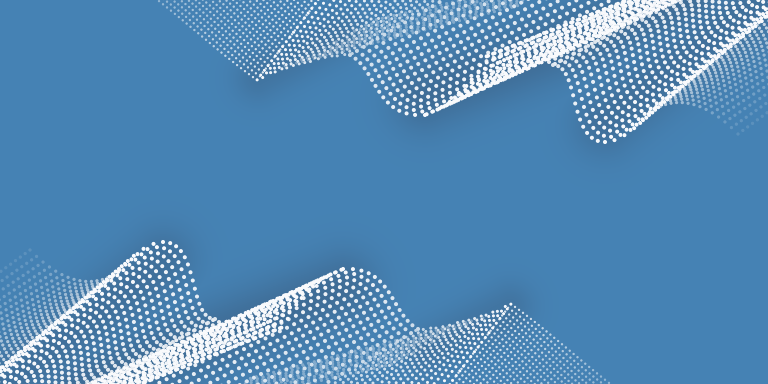
Reproduce this background procedurally as a WebGL 2 fragment shader.

```glsl
#version 300 es
precision highp float;

uniform vec2 u_resolution;
out vec4 fragColor;

const float GRID = 384.0; // design units per canvas height
const vec3 BASE = vec3(0.272, 0.510, 0.705);
const vec3 SHADE = vec3(0.235, 0.390, 0.540);
const vec3 DOT = vec3(0.975, 0.980, 0.990);

float hash(float n) {
    return fract(sin(n * 12.9898) * 43758.5453);
}

vec2 bezier(vec2 a, vec2 b, vec2 c, vec2 d, float t) {
    float s = 1.0 - t;
    return s * s * s * a + 3.0 * s * t * (s * b + t * c) + t * t * t * d;
}

// Coverage of the nearest dot on a dotted segment
float dottedRow(vec2 p, vec2 start, vec2 end, float pitch, float radius, float soft, float shift) {
    float len = length(end - start);
    vec2 dir = (end - start) / len;
    float along = dot(p - start, dir) / pitch - shift;
    float k = clamp(floor(along + 0.5), 0.0, floor(len / pitch));
    float dist = length(p - start - dir * (k + shift) * pitch);
    return 1.0 - smoothstep(radius - soft, radius + soft, dist);
}

// Sheet of dotted rows from a curved edge to a straight far edge.
// style: pitch, radius, jitter; fade: opacity of the first and last row
float sheet(vec2 p, vec2 a, vec2 b, vec2 c, vec2 d, vec2 far0, vec2 far1,
            int rows, vec3 style, vec2 fade, float soft) {
    float cover = 0.0;
    for (int i = 0; i <= rows; i++) {
        float t = float(i) / float(rows);
        vec2 start = bezier(a, b, c, d, t);
        vec2 end = mix(far0, far1, t);
        float shift = style.z * hash(float(i) + a.x);
        float spot = dottedRow(p, start, end, style.x, style.y, soft, shift);
        cover = max(cover, spot * mix(fade.x, fade.y, t));
    }
    return cover;
}

// Soft shadow around a segment
float shadow(vec2 p, vec2 a, vec2 b, float width) {
    vec2 ab = b - a;
    float h = clamp(dot(p - a, ab) / dot(ab, ab), 0.0, 1.0);
    float d = length(p - a - ab * h) / width;
    return exp(-d * d);
}

float waveDots(vec2 p, float soft) {
    vec3 fine = vec3(4.8, 1.15, 0.0);
    vec3 open = vec3(8.0, 2.0, 0.0);
    vec3 loose = vec3(7.0, 2.0, 1.0);
    vec2 valley = vec2(257, 80);
    vec2 brim = vec2(350, 55);
    vec2 trough = vec2(425, 115);
    vec2 crease = vec2(485, 57);
    vec2 shoulder = vec2(553, 65);
    vec2 bottom = vec2(605, 142);
    vec2 tail = vec2(650, 112);

    // Fine triangular pleat and its folded neighbour
    float c = sheet(p, vec2(155, -2), vec2(190, 25), vec2(222, 55), valley,
                    vec2(165, -5), vec2(322, -5), 26, fine, vec2(0.4, 0.85), soft);
    c = max(c, sheet(p, valley, vec2(285, 68), vec2(315, 58), brim,
                     vec2(322, -5), vec2(450, -10), 15, vec3(6.0, 1.5, 0.6), vec2(1.0, 0.7), soft));
    // Faint layer behind
    c = max(c, sheet(p, vec2(285, 66), vec2(325, 50), vec2(345, 35), vec2(375, 20),
                     vec2(520, 5), vec2(550, -20), 8, vec3(6.0, 1.6, 0.5), vec2(0.35), soft));
    // First swell, its turned band and the layer below
    c = max(c, sheet(p, brim, vec2(378, 70), vec2(375, 118), trough,
                     vec2(460, -10), vec2(690, -5), 14, open, vec2(0.75, 1.0), soft));
    c = max(c, sheet(p, trough, vec2(445, 108), vec2(470, 85), crease,
                     vec2(690, -5), vec2(640, -5), 10, loose, vec2(1.0), soft));
    c = max(c, sheet(p, crease, vec2(505, 62), vec2(530, 66), shoulder,
                     vec2(640, -5), vec2(690, -10), 7, loose, vec2(1.0, 0.9), soft));
    // Second swell, its fold and the fading tail
    c = max(c, sheet(p, shoulder, vec2(580, 65), vec2(568, 142), bottom,
                     vec2(690, -10), vec2(790, -15), 14, open, vec2(0.85, 1.0), soft));
    c = max(c, sheet(p, bottom, vec2(620, 142), vec2(640, 125), tail,
                     vec2(790, -15), vec2(800, -10), 5, open, vec2(1.0), soft));
    return max(c, sheet(p, tail, vec2(675, 95), vec2(705, 100), vec2(738, 134),
                        vec2(800, -10), vec2(880, 30), 15, vec3(6.0, 1.6, 0.0), vec2(0.75, 0.12), soft));
}

float waveShade(vec2 p) {
    float s = 0.45 * shadow(p, vec2(258, 78), vec2(340, 35), 24.0);
    s = max(s, 0.7 * shadow(p, vec2(425, 98), vec2(690, -5), 34.0));
    return max(s, 0.6 * shadow(p, vec2(605, 124), vec2(760, 0), 32.0));
}

void main() {
    // Half-turn symmetry: both corners share one wave, measured from its edge
    vec2 uv = gl_FragCoord.xy / u_resolution.y;
    float aspect = u_resolution.x / u_resolution.y;
    vec2 p = uv.y > 0.5 ? vec2(uv.x, 1.0 - uv.y) : vec2(aspect - uv.x, uv.y);
    p *= GRID;

    float soft = 0.6 * GRID / u_resolution.y;
    vec3 color = mix(BASE, SHADE, waveShade(p));
    color = mix(color, DOT, waveDots(p, soft));
    fragColor = vec4(color, 1.0);
}
```
